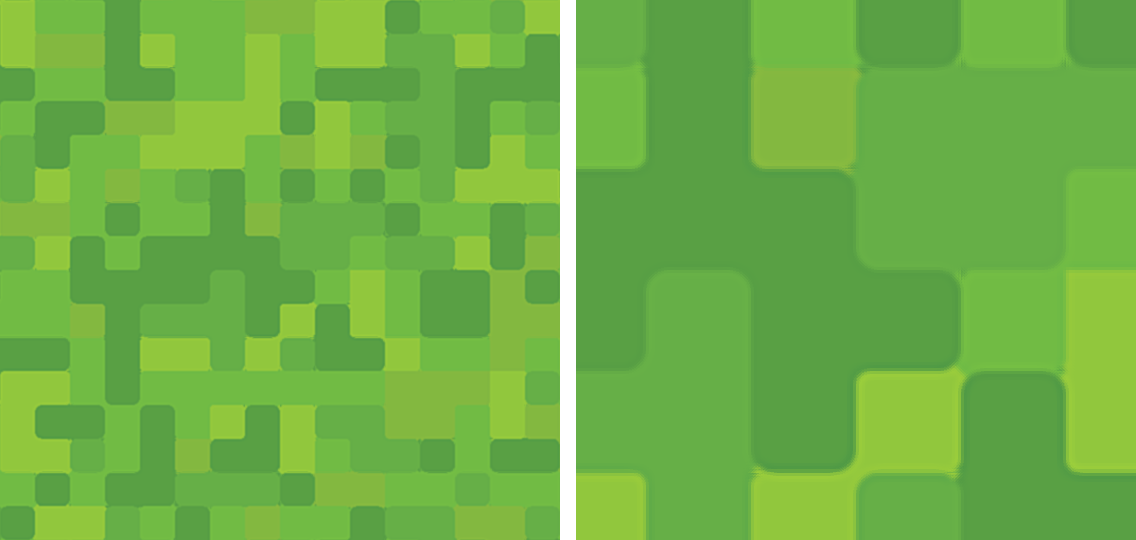
Left, the full canvas; right, a detail of the centre.
A Shadertoy shader for this pattern:

```glsl
// Draws a grid of merged, softly rounded green tiles in five tones.

const float TILES = 16.0;        // tiles along each side
const float TAP_STEP = 0.03;     // spacing of edge samples, in tiles
const int TAP_REACH = 3;         // samples on each side of the centre
const float NARROW_BLUR = 0.026; // edge softness, in tiles
const float WIDE_BLUR = 0.07;    // width of the rim along edges
const float RIM_STRENGTH = 0.9;

const int DARK = 0;
const int MID = 1;
const int BRIGHT = 2;
const int OLIVE = 3;
const int LIME = 4;

float hash(vec2 p, float seed) {
    vec3 q = fract(vec3(p.xyx + seed) * vec3(0.1031, 0.1030, 0.0973));
    q += dot(q, q.yzx + 33.33);
    return fract((q.x + q.y) * q.z);
}

// Some tiles borrow the tone of the tile to the left or below.
int toneOf(vec2 cell) {
    float link = hash(cell, 17.3);
    cell -= vec2(step(link, 0.14), step(0.86, link));
    float pick = hash(cell, 71.9);
    if (pick < 0.28) return DARK;
    if (pick < 0.41) return MID;
    if (pick < 0.73) return BRIGHT;
    return pick < 0.85 ? OLIVE : LIME;
}

vec3 toneColour(int tone) {
    if (tone == DARK) return vec3(0.348, 0.628, 0.268);
    if (tone == MID) return vec3(0.400, 0.685, 0.277);
    if (tone == BRIGHT) return vec3(0.444, 0.733, 0.268);
    if (tone == OLIVE) return vec3(0.512, 0.722, 0.252);
    return vec3(0.568, 0.780, 0.240);
}

// Sharp tile colour; exposed corners give way to the nearer neighbour.
vec3 tileColour(vec2 p) {
    vec2 cell = floor(p);
    vec2 local = p - cell - 0.5;
    vec2 side = vec2(local.x < 0.0 ? -1.0 : 1.0, local.y < 0.0 ? -1.0 : 1.0);
    vec2 offset = abs(local);
    int own = toneOf(cell);
    bool deep = own <= MID;
    float radius = deep ? 0.22 : 0.13;
    vec2 corner = offset - (0.5 - radius);
    if (min(corner.x, corner.y) <= 0.0 || length(corner) < radius)
        return toneColour(own);

    int beside = toneOf(cell + vec2(side.x, 0.0));
    int above = toneOf(cell + vec2(0.0, side.y));
    int diagonal = toneOf(cell + side);
    bool exposed = own != beside && own != above;
    bool enclosed = diagonal == beside || diagonal == above;
    bool rounded = exposed && (deep || (enclosed && diagonal != own));
    if (!rounded) return toneColour(own);
    return toneColour(offset.x > offset.y ? beside : above);
}

// Softens edges, then lifts the contrast beside them into thin rims.
vec3 rimmedTiles(vec2 p) {
    vec2 offset = abs(fract(p) - 0.5);
    if (max(offset.x, offset.y) < 0.34) return toneColour(toneOf(floor(p)));

    vec3 narrowSum = vec3(0.0);
    vec3 wideSum = vec3(0.0);
    float narrowTotal = 0.0;
    float wideTotal = 0.0;
    for (int y = -TAP_REACH; y <= TAP_REACH; y++) {
        for (int x = -TAP_REACH; x <= TAP_REACH; x++) {
            vec2 tap = vec2(x, y) * TAP_STEP;
            float d = dot(tap, tap);
            float narrow = exp(-0.5 * d / (NARROW_BLUR * NARROW_BLUR));
            float wide = exp(-0.5 * d / (WIDE_BLUR * WIDE_BLUR));
            vec3 colour = tileColour(p + tap);
            narrowSum += colour * narrow;
            wideSum += colour * wide;
            narrowTotal += narrow;
            wideTotal += wide;
        }
    }
    vec3 soft = narrowSum / narrowTotal;
    return soft + RIM_STRENGTH * (soft - wideSum / wideTotal);
}

void mainImage(out vec4 fragColor, in vec2 fragCoord) {
    vec2 p = fragCoord / iResolution.xy * TILES;
    // Shift into positive cells so neighbour lookups stay well hashed.
    fragColor = vec4(clamp(rimmedTiles(p + 40.0), 0.0, 1.0), 1.0);
}
```
